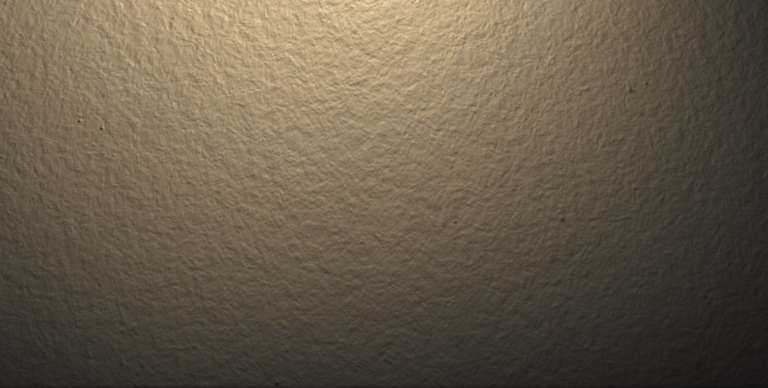
Write a Shadertoy shader that draws this texture.

```glsl
// A rough plaster wall under a warm lamp just above its top edge.
// A skewed falloff sets the broad light; a noise height field, shaded along
// the direction to the lamp, gives the relief. Small nubs cast short shadows.

const vec2 LAMP = vec2(0.94, 1.22);
const float RELIEF_STEP = 0.005;
const float RELIEF_GAIN = 0.58;

// Nubs: position in canvas heights, then radius.
const int NUB_COUNT = 8;
const vec3 NUBS[NUB_COUNT] = vec3[](
    vec3(0.206, 0.688, 0.0045), vec3(0.263, 0.670, 0.0045),
    vec3(1.624, 0.768, 0.0065), vec3(1.665, 0.786, 0.0045),
    vec3(1.448, 0.436, 0.0075), vec3(1.173, 0.430, 0.0050),
    vec3(0.005, 0.595, 0.0045), vec3(0.714, 0.013, 0.0045));

float hash(vec2 cell) {
    vec3 q = fract(cell.xyx * 0.1031);
    q += dot(q, q.yzx + 33.33);
    return fract((q.x + q.y) * q.z);
}

float valueNoise(vec2 p) {
    vec2 cell = floor(p), f = fract(p);
    f = f * f * f * (f * (f * 6.0 - 15.0) + 10.0);
    float low = mix(hash(cell), hash(cell + vec2(1, 0)), f.x);
    float high = mix(hash(cell + vec2(0, 1)), hash(cell + vec2(1, 1)), f.x);
    return mix(low, high, f.y);
}

// Layered, rotated noise with slightly warped coordinates.
float plasterHeight(vec2 p) {
    const mat2 turn = mat2(0.8, 0.6, -0.6, 0.8);
    vec2 warp = vec2(valueNoise(p * 24.0), valueNoise(p * 24.0 + 40.0));
    vec2 q = turn * (p + 0.012 * warp) * 46.0 + 70.0;
    float height = 0.0, weight = 0.5;
    for (int i = 0; i < 3; i++) {
        height += weight * valueNoise(q);
        q = turn * q * 1.9 + 19.7;
        weight *= 0.72;
    }
    return height;
}

// Broad lamp light; its crest drifts left and widens on the way down.
float lampLight(vec2 uv) {
    float depth = 1.0 - uv.y;
    float offset = uv.x - mix(0.47, 0.32, depth);
    float leftWidth = mix(0.72, 0.58, depth);
    float rightWidth = mix(0.45, 0.76, depth);
    float spread = offset / (offset < 0.0 ? leftWidth : rightWidth);
    return mix(0.82, 0.205, depth) * exp(-spread * spread);
}

// Bright face toward the lamp and a dark shadow behind it.
float nubShade(vec2 p, vec3 nub, vec2 toLamp) {
    vec2 d = (p - nub.xy) / nub.z;
    vec2 face = d - 0.7 * toLamp, shadow = d + 0.6 * toLamp;
    return 0.25 * exp(-2.0 * dot(face, face)) - 0.5 * exp(-1.4 * dot(shadow, shadow));
}

// Sparse random pits, at most one in each grid cell.
float pitShade(vec2 p, float density, vec2 toLamp) {
    vec2 cell = floor(p * density);
    vec2 jitter = vec2(hash(cell + 3.0), hash(cell + 57.0));
    vec2 centre = (cell + 0.25 + 0.5 * jitter) / density;
    float present = step(0.90, hash(cell + 11.0));
    return 0.3 * present * nubShade(p, vec3(centre, 0.0045), toLamp);
}

vec3 warmTone(float level) {
    return level * vec3(1.0, 0.87, 0.64) + vec3(0.0, 0.005, 0.03);
}

void mainImage(out vec4 fragColor, in vec2 fragCoord) {
    vec2 uv = fragCoord / iResolution.xy;
    vec2 p = fragCoord / iResolution.y;
    vec2 toLamp = normalize(LAMP - p);

    // Slopes rising away from the lamp catch its light.
    float slope = plasterHeight(p) - plasterHeight(p + toLamp * RELIEF_STEP);
    float shade = 1.0 + RELIEF_GAIN * slope;

    // Soft patches in the paint.
    shade += 0.03 * (valueNoise(p * 9.0 + 5.0) - 0.5);

    // Scattered pits and the larger nubs.
    shade += pitShade(p, 15.0, toLamp);
    for (int i = 0; i < NUB_COUNT; i++) {
        shade += nubShade(p, NUBS[i], toLamp);
    }

    // Thin dark band along the foot of the wall.
    shade *= mix(0.78, 1.0, smoothstep(0.0, 0.012, uv.y));

    vec3 colour = warmTone(lampLight(uv) * max(shade, 0.0));
    fragColor = vec4(clamp(colour, 0.0, 1.0), 1.0);
}
```
